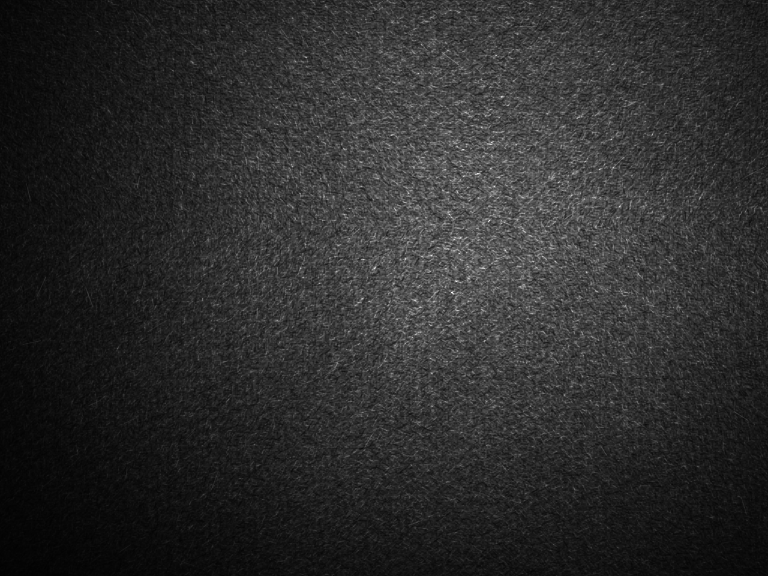
A WebGL 2 fragment shader for this texture:

```glsl
#version 300 es
precision highp float;
// Dark scratched metal: fine curved fibres under an off-centre soft glow.

uniform vec2 u_resolution;
out vec4 fragColor;

// Lengths are in canvas heights.
const vec2 LIGHT_POS = vec2(0.61, 0.61);      // fraction of the canvas
const float FALLOFF_SIDE = 3.2;
const float FALLOFF_UP = 3.1;
const float FALLOFF_DOWN = 4.2;
const float GLOW_LEVEL = 0.355;
const float BASE_LEVEL = 0.008;
const float FLOW_SOFTNESS = 0.2;
const float FLOW_JITTER = 1.8;
const float FINE_FREQ = 185.0;
const float COARSE_FREQ = 120.0;
const float SCRATCH_FREQ = 15.0;
const float SPECK_FREQ = 384.0;
const float FIBRE_GAIN = 0.42;
const float SPECK_GAIN = 0.75;
const float GRAIN_BALANCE = 0.94;             // keeps the mean level of the grain
const float SCRATCH_GAIN = 0.5;

float hash(vec2 p) {
    return fract(sin(dot(p, vec2(127.1, 311.7))) * 43758.55);
}

float valueNoise(vec2 p) {
    vec2 i = floor(p), f = fract(p);
    f = f * f * (3.0 - 2.0 * f);
    float low = mix(hash(i), hash(i + vec2(1, 0)), f.x);
    float high = mix(hash(i + vec2(0, 1)), hash(i + vec2(1, 1)), f.x);
    return mix(low, high, f.y);
}

// Angle of the brushing: level above and below the light, steep beside it.
float flowAngle(vec2 q) {
    return atan(q.x * sign(q.y), abs(q.y) + FLOW_SOFTNESS);
}

// Sum of randomly lit dashes, one per grid cell; x is signed, y unsigned.
vec2 fibres(vec2 p, vec2 light, float freq, vec2 halfSize, float density, float seed) {
    vec2 g = p * freq, cell = floor(g), total = vec2(0.0);
    float blur = freq / u_resolution.y;
    for (int y = -1; y <= 1; y++) {
        for (int x = -1; x <= 1; x++) {
            vec2 id = cell + vec2(x, y);
            vec2 key = id + seed;
            if (hash(key + 53.3) > density) continue;
            vec2 centre = id + vec2(hash(key), hash(key + 17.7));
            float angle = flowAngle(centre / freq - light)
                        + FLOW_JITTER * (hash(key + 31.9) - 0.5);
            vec2 along = vec2(cos(angle), sin(angle));
            vec2 d = g - centre;
            float len = halfSize.x * mix(0.45, 1.0, hash(key + 71.1));
            vec2 edge = abs(vec2(dot(d, along), dot(d, vec2(-along.y, along.x))));
            edge -= vec2(len, halfSize.y);
            vec2 cover = 1.0 - smoothstep(-0.5 * blur, 0.7 * blur, edge);
            float tone = hash(key + 91.3);
            total += cover.x * cover.y * vec2(2.0 * tone - 1.0, tone);
        }
    }
    return total;
}

void main() {
    vec2 uv = gl_FragCoord.xy / u_resolution;
    float aspect = u_resolution.x / u_resolution.y;
    vec2 p = vec2(uv.x * aspect, uv.y);
    vec2 light = vec2(LIGHT_POS.x * aspect, LIGHT_POS.y);

    // Broad glow, fading faster towards the bottom
    vec2 q = p - light;
    float fallY = q.y > 0.0 ? FALLOFF_UP : FALLOFF_DOWN;
    float glow = exp(-FALLOFF_SIDE * q.x * q.x - fallY * q.y * q.y);
    float patches = 0.92 + 0.16 * valueNoise(p * vec2(7.0, 11.0));
    float lit = BASE_LEVEL + GLOW_LEVEL * glow * patches;

    // Fine grain scales with the light; the exponent favours bright glints
    float grain = fibres(p, light, FINE_FREQ, vec2(1.0, 0.16), 1.0, 3.0).x
                + fibres(p, light, COARSE_FREQ, vec2(1.0, 0.1), 1.0, 211.0).x;
    float specks = valueNoise(p * SPECK_FREQ) - 0.5;
    float tone = lit * GRAIN_BALANCE * exp(FIBRE_GAIN * grain + SPECK_GAIN * specks);

    // Sparse longer scratches
    float scratch = fibres(p, light, SCRATCH_FREQ, vec2(0.3, 0.008), 0.22, 409.0).y;
    tone += SCRATCH_GAIN * scratch * (0.1 + 0.5 * glow);

    fragColor = vec4(vec3(clamp(tone, 0.0, 1.0)), 1.0);
}
```
